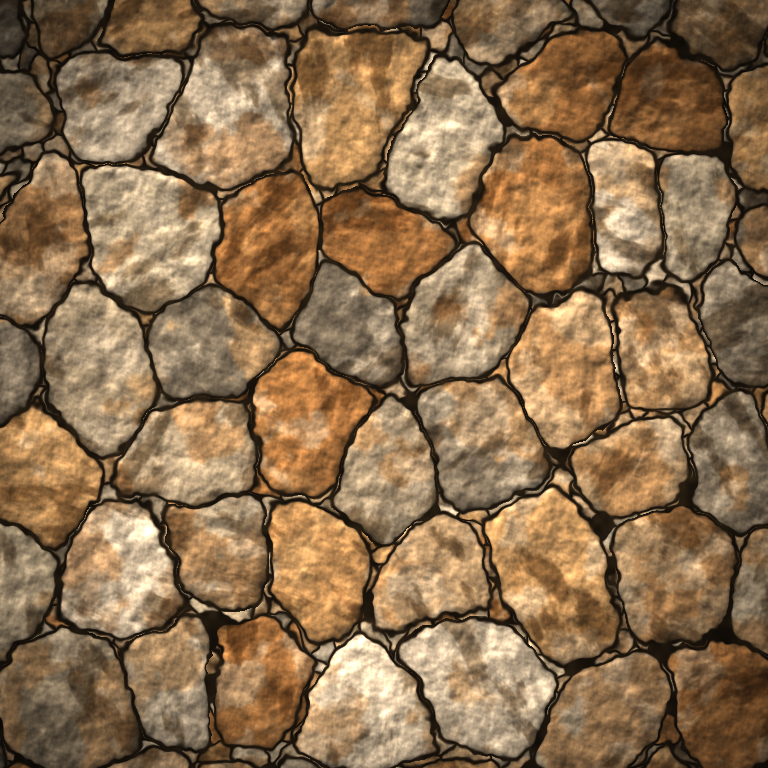
Give the GLSL for this texture, as a Shadertoy shader.

```glsl
// A dry stone wall: rough ochre, grey and rust blocks with rubble wedged in dark joints.

const vec2  BLOCK_GRID   = vec2(7.0, 6.4);   // blocks across and up the canvas
const vec2  RUBBLE_GRID  = vec2(29.0, 32.0); // wedged chips across and up
const float BLOCK_JITTER = 0.78;
const float CHIP_JITTER  = 0.85;
const float BLOCK_CORNER = 18.0;             // higher gives more pointed corners
const float CHIP_CORNER  = 24.0;
const float SOFT_EDGE    = 0.0028;
const float RELIEF       = 2.9;
const vec2  LIGHT_DIR    = vec2(-0.5, 0.866);

const vec3 JOINT = vec3(0.115, 0.085, 0.05);
const vec3 PALE  = vec3(0.79, 0.70, 0.58);
const vec3 OCHRE = vec3(0.76, 0.57, 0.36);
const vec3 RUST  = vec3(0.60, 0.40, 0.22);
const vec3 SOOT  = vec3(0.58, 0.53, 0.46);
const vec3 ROCKS[8] = vec3[8](
    PALE, OCHRE, RUST,
    vec3(0.65, 0.56, 0.44),  // beige
    vec3(0.74, 0.65, 0.52),  // sand
    vec3(0.47, 0.41, 0.33),  // slate
    vec3(0.70, 0.56, 0.40),  // tan
    vec3(0.61, 0.53, 0.42)); // grey

vec3 hash3(vec2 p) {
    vec3 q = fract(vec3(p.xyx) * vec3(0.1031, 0.1030, 0.0973));
    q += dot(q, q.yxz + 33.33);
    return fract((q.xxy + q.yzz) * q.zyx);
}

float noise(vec2 p) {
    vec2 i = floor(p), f = fract(p);
    f = f * f * (3.0 - 2.0 * f);
    float low  = mix(hash3(i).x, hash3(i + vec2(1, 0)).x, f.x);
    float high = mix(hash3(i + vec2(0, 1)).x, hash3(i + vec2(1, 1)).x, f.x);
    return mix(low, high, f.y);
}

float fbm(vec2 p) {
    float sum = 0.0, amp = 0.52;
    for (int i = 0; i < 5; i++) {
        sum += amp * noise(p);
        p = mat2(1.6, 1.2, -1.2, 1.6) * p + 7.3;
        amp *= 0.5;
    }
    return sum;
}

vec2 warp(vec2 p, float freq) {
    return vec2(noise(p * freq), noise(p * freq + 41.7)) - 0.5;
}

// Cell centre, with alternate courses staggered
vec2 site(vec2 id, float jitter) {
    return id + 0.5 + vec2(0.5 * mod(id.y, 2.0), 0.0) + jitter * (hash3(id).xy - 0.5);
}

// Voronoi cell with blunted corners; returns the distance to its border
float cell(vec2 p, float jitter, float corner, out vec2 id, out vec2 toSite) {
    vec2 base = floor(p);
    float nearest = 1e3;
    for (int y = -2; y <= 2; y++)
    for (int x = -2; x <= 2; x++) {
        vec2 c = base + vec2(x, y);
        vec2 r = site(c, jitter) - p;
        if (dot(r, r) < nearest) { nearest = dot(r, r); id = c; toSite = r; }
    }
    float sum = 0.0;
    for (int y = -2; y <= 2; y++)
    for (int x = -2; x <= 2; x++) {
        if (x == 0 && y == 0) continue;
        vec2 r = site(id + vec2(x, y), jitter) - p;
        sum += exp(-corner * dot(0.5 * (r + toSite), normalize(r - toSite)));
    }
    return -log(sum) / corner;
}

// Craggy surface height with creased ridges
float height(vec2 p) {
    return fbm(p * 24.0) + 0.9 * abs(fbm(p * 11.0 + 3.0) - 0.5);
}

// Mineral colour, stains, strata and rough relief of one stone
vec3 rock(vec2 p, vec2 id) {
    vec3 r = hash3(id + 71.0), s = hash3(id + 137.0);
    vec2 q = p + 5.0 * r.yz;
    float angle = 6.283 * s.x;
    vec2 along = vec2(cos(angle), sin(angle));
    vec2 strata = vec2(dot(q, along), dot(q, vec2(-along.y, along.x)));

    vec3 colour = ROCKS[int(r.x * 7.99)] * mix(0.90, 1.10, s.y);
    float stain = smoothstep(0.51, 0.60, fbm(q * 14.0) + 0.2 * (s.z - 0.5));
    colour = mix(colour, mix(OCHRE, RUST, r.y), 0.6 * stain);
    float bloom = smoothstep(0.54, 0.64, fbm(q * 19.0 + 19.0));
    colour = mix(colour, PALE, 0.45 * bloom);
    float soot = smoothstep(0.54, 0.68, fbm(strata * vec2(14.0, 30.0) + 31.0));
    colour *= mix(vec3(1.0), SOOT, 0.8 * soot);

    colour *= 0.66 + 0.70 * fbm(q * 75.0);
    colour *= 0.86 + 0.28 * fbm(strata * vec2(25.0, 95.0));
    float slope = height(q) - height(q + 0.004 * LIGHT_DIR);
    return colour * clamp(1.0 + RELIEF * slope, 0.45, 1.5);
}

void mainImage(out vec4 fragColor, in vec2 fragCoord) {
    vec2 p = fragCoord / iResolution.y;
    vec2 bent = p + 0.030 * warp(p, 6.0) + 0.016 * warp(p, 21.0)
                  + 0.009 * warp(p, 52.0) + 0.004 * warp(p, 130.0);

    // Large blocks, each shrunk by its own amount
    vec2 id, toSite;
    float border = cell(bent * BLOCK_GRID + 20.0, BLOCK_JITTER, BLOCK_CORNER, id, toSite);
    float shrink = hash3(id + 9.0).z;
    float inset = 0.008 + 0.085 * shrink * shrink * shrink;
    float depth = (border - inset) / BLOCK_GRID.x;

    // Rubble in the space the blocks leave over
    vec2 chipId, toChip;
    float chipBorder = cell(bent * RUBBLE_GRID + 50.0, CHIP_JITTER, CHIP_CORNER, chipId, toChip);
    float chipDepth = min((chipBorder - 0.012) / RUBBLE_GRID.x, -depth - 0.0012);
    float present = step(0.12, hash3(chipId + 23.0).y);

    // Dark joints, then chips, then blocks with shaded rims
    vec3 colour = JOINT * (0.6 + 0.8 * noise(p * 90.0));
    vec3 chip = rock(p, chipId + 300.0) * mix(0.6, 0.95, smoothstep(0.0, 0.005, chipDepth));
    colour = mix(colour, chip, present * smoothstep(0.0, SOFT_EDGE, chipDepth));

    float facing = dot(normalize(-toSite + 1e-4), LIGHT_DIR);
    float rim = 1.0 - smoothstep(0.0, 0.016, depth);
    vec3 block = rock(p, id) * mix(0.72, 1.0, smoothstep(0.0, 0.006, depth));
    block *= 1.0 + 0.26 * facing * rim;
    colour = mix(colour, block, smoothstep(0.0, SOFT_EDGE, depth));

    // Darkened corners
    float radius = length(fragCoord / iResolution.xy - 0.5);
    colour *= mix(1.10, 0.42, smoothstep(0.28, 0.80, radius));
    fragColor = vec4(clamp(colour, 0.0, 1.0), 1.0);
}
```
